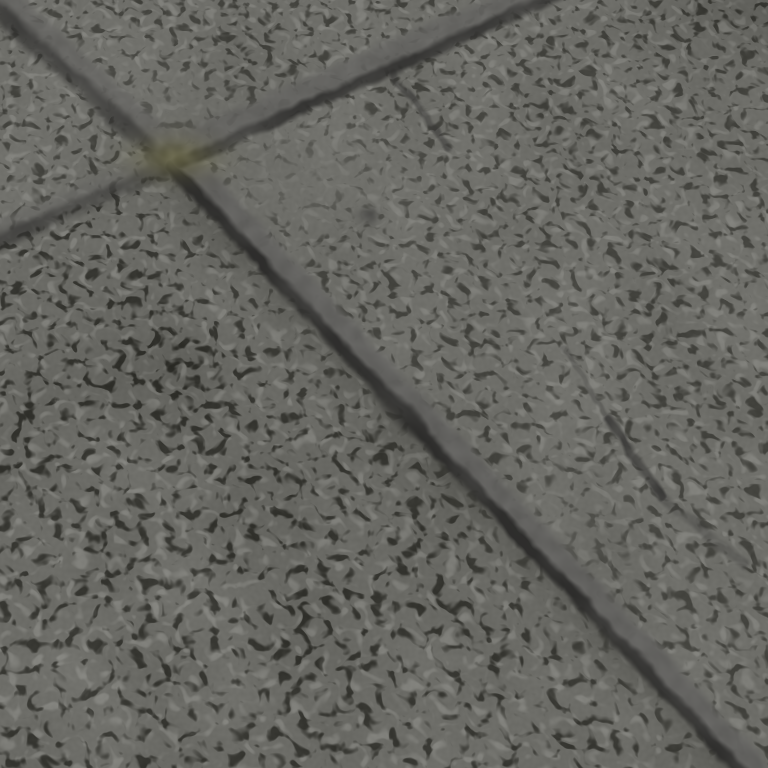
This texture is drawn by a Shadertoy shader. Its source:

```glsl
const vec3 STONE = vec3(0.432, 0.432, 0.412);
const vec3 BEVEL = vec3(0.375, 0.372, 0.365);
const vec3 GROOVE = vec3(0.17, 0.168, 0.163);
const vec3 MOSS = vec3(0.42, 0.41, 0.27);
const vec2 CROSSING = vec2(0.222, 0.783);
const vec2 JOINT_NW = vec2(-0.02, 1.0);
const vec2 JOINT_SE = vec2(0.965, -0.005);
const vec2 JOINT_W = vec2(-0.02, 0.678);
const vec2 JOINT_NE = vec2(0.735, 1.01);
const float FLECK_NEAR = 56.0;   // fleck cells per canvas at the bottom
const float FLECK_FAR = 74.0;    // fleck cells per canvas at the top
const float PIT_DEPTH = 0.19;
const float GLINT = 0.075;

float hash(vec2 p) {
    return fract(sin(dot(p, vec2(127.1, 311.7))) * 43758.5453);
}

vec2 gradientAt(vec2 cell) {
    float a = 6.2832 * hash(cell);
    return vec2(cos(a), sin(a));
}

float noise(vec2 p) {
    vec2 i = floor(p), f = fract(p);
    vec2 u = f * f * f * (f * (f * 6.0 - 15.0) + 10.0);
    vec2 e = vec2(0.0, 1.0);
    float low = mix(dot(gradientAt(i), f), dot(gradientAt(i + e.yx), f - e.yx), u.x);
    float high = mix(dot(gradientAt(i + e), f - e), dot(gradientAt(i + 1.0), f - 1.0), u.x);
    return mix(low, high, u.y);
}

float fbm(vec2 p) {
    float sum = 0.0, amp = 0.6;
    for (int k = 0; k < 4; k++) {
        sum += amp * noise(p);
        p = p * 2.03 + 17.3;
        amp *= 0.5;
    }
    return sum;
}

float blob(vec2 p, vec2 center, vec2 radius) {
    vec2 d = (p - center) / radius;
    return exp(-dot(d, d));
}

// x: signed offset, positive to the left of a->b; y: distance; z: position along
vec3 segment(vec2 p, vec2 a, vec2 b) {
    vec2 d = b - a, q = p - a;
    float t = clamp(dot(q, d) / dot(d, d), 0.0, 1.0);
    return vec3((d.x * q.y - d.y * q.x) / length(d), length(q - d * t), t);
}

float line(float dist, float width) {
    return 1.0 - smoothstep(width * 0.35, width * 1.5, dist);
}

// Smooth worn rim on the left side of a joint
float rim(vec3 s, float width) {
    float within = smoothstep(-0.006, 0.004, s.x);
    return within * (1.0 - smoothstep(width * 0.75, width * 1.25, s.y));
}

float crack(vec2 p, vec2 a, vec2 b, float width) {
    return line(segment(p, a, b).y, width);
}

void mainImage(out vec4 fragColor, in vec2 fragCoord) {
    vec2 p = fragCoord / iResolution.xy;
    vec2 q = p + 0.005 * vec2(noise(p * 23.0), noise(p * 23.0 + 40.0))
               + 0.003 * vec2(noise(p * 70.0 + 9.0), noise(p * 70.0 + 80.0));

    // Joints between the four slabs
    vec3 se = segment(q, CROSSING, JOINT_SE);
    vec3 nw = segment(q, JOINT_NW, CROSSING);
    vec3 ne = segment(q, CROSSING, JOINT_NE);
    vec3 w = segment(q, JOINT_W, CROSSING);
    float gap = blob(p, vec2(0.51, 0.455), vec2(0.045));
    float rims = max(max(rim(se, 0.033), 0.75 * rim(nw, 0.034)),
                     max(0.8 * rim(ne, 0.034), 0.45 * rim(w, 0.025)));
    float wear = 0.85 + 0.5 * noise(p * 14.0 + 3.0);
    float groove = wear * max(max(line(se.y, 0.0085 + 0.006 * gap), 0.62 * line(nw.y, 0.012)),
                              max(0.78 * line(ne.y, 0.0085), 0.55 * line(w.y, 0.011)));
    float lowerSlab = smoothstep(0.004, -0.004, se.x) * smoothstep(0.004, -0.004, w.x);
    float shade = lowerSlab * exp(-se.y / 0.03);

    // Flecked stone: warped dark pits and pale grains
    vec2 g = p * mix(FLECK_NEAR, FLECK_FAR, p.y);
    g += 0.7 * vec2(noise(g * 0.6 + 5.0), noise(g * 0.6 + 60.0));
    float patches = fbm(p * 6.0 + 21.0);
    float smoothArea = 0.75 * blob(p, vec2(0.39, 0.765), vec2(0.13, 0.08))
                     + 0.5 * blob(p, vec2(0.75, 0.30), vec2(0.09, 0.08))
                     + 0.5 * blob(p, vec2(0.23, 0.86), vec2(0.07, 0.05));
    float bare = clamp(max(smoothArea, 0.9 * max(rims, shade)), 0.0, 1.0);
    float grain = noise(g) + 0.35 * noise(g * 2.1 + 31.0);
    float pits = smoothstep(0.06, 0.42, grain + 0.16 * patches - 0.12 * bare);
    float glints = smoothstep(0.08, 0.5, noise(g * 1.1 + vec2(90.3, 14.7)) - 0.3 * grain);
    float contrast = mix(0.9, 1.1, lowerSlab) * (1.0 - 0.8 * bare);

    vec3 color = STONE - 0.012 * lowerSlab - 0.06 * patches;
    color += contrast * (GLINT * glints - PIT_DEPTH * pits);
    color -= 0.035 * blob(p, vec2(0.14, 0.50), vec2(0.12, 0.06));
    color -= 0.03 * blob(p, vec2(0.35, 0.30), vec2(0.10, 0.09));
    color -= 0.06 * blob(p, vec2(1.0, 0.98), vec2(0.13, 0.07));
    color += 0.03 * blob(p, vec2(0.25, 0.24), vec2(0.06, 0.05));
    color += 0.018 * noise(p * 150.0);

    // Rims, shade and grooves
    color = mix(color, BEVEL + 0.05 * noise(p * 45.0), 0.8 * rims);
    color -= 0.085 * shade;

    // Cracks and a lone dark chip
    float cracks = 0.6 * crack(q, vec2(0.512, 0.905), vec2(0.585, 0.808), 0.005);
    cracks = max(cracks, 0.35 * crack(q, vec2(0.735, 0.55), vec2(0.79, 0.455), 0.004));
    cracks = max(cracks, 0.8 * crack(q, vec2(0.79, 0.455), vec2(0.862, 0.352), 0.006));
    cracks = max(cracks, 0.35 * crack(q, vec2(0.862, 0.352), vec2(0.97, 0.265), 0.007));
    cracks = max(cracks, 0.8 * blob(q, vec2(0.482, 0.719), vec2(0.011, 0.009)));
    color = mix(color, GROOVE + 0.04, cracks * (0.85 + 0.5 * noise(p * 40.0)));
    color = mix(color, GROOVE, clamp(groove, 0.0, 0.95));

    // Moss in the crossing, pale lips beside the open gap
    float moss = blob(p, CROSSING + vec2(0.005, 0.012), vec2(0.05, 0.025));
    color = mix(color, MOSS + 0.12 * noise(p * 60.0), 0.7 * moss);
    float lips = max(crack(q, vec2(0.468, 0.492), vec2(0.474, 0.462), 0.003),
                     crack(q, vec2(0.52, 0.403), vec2(0.555, 0.409), 0.003));
    color = mix(color, STONE + 0.04, 0.6 * lips);

    fragColor = vec4(clamp(color, 0.0, 1.0), 1.0);
}
```
